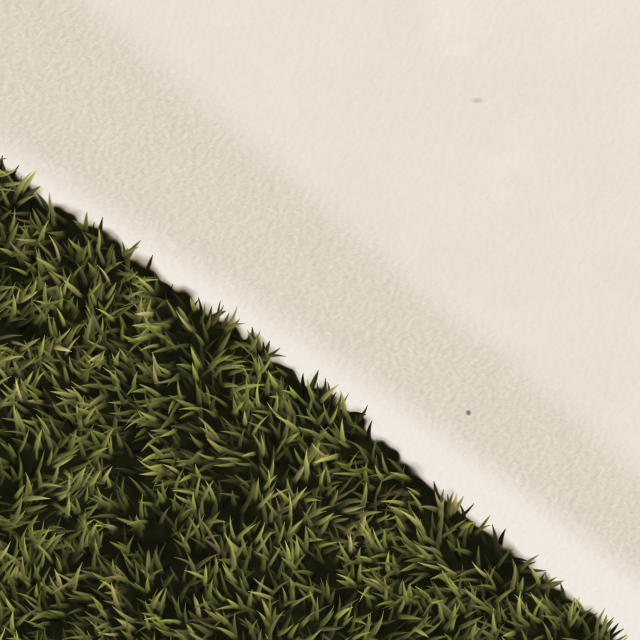
Give the GLSL for this texture, as a Shadertoy shader.

```glsl
// Dense grass in the lower left meeting a pale, sandy stone slab on a diagonal.

float hash(vec2 p) {
    vec3 q = fract(p.xyx * vec3(0.1031, 0.1030, 0.0973));
    q += dot(q, q.yzx + 33.33);
    return fract((q.x + q.y) * q.z);
}

float noise(vec2 p) {
    vec2 i = floor(p), f = fract(p);
    f = f * f * (3.0 - 2.0 * f);
    return mix(mix(hash(i), hash(i + vec2(1, 0)), f.x),
               mix(hash(i + vec2(0, 1)), hash(i + 1.0), f.x), f.y);
}

float fbm(vec2 p) {
    float sum = 0.0, amp = 0.5;
    for (int i = 0; i < 4; i++) {
        sum += amp * noise(p);
        p = mat2(1.6, 1.2, -1.2, 1.6) * p + 17.0;
        amp *= 0.5;
    }
    return sum;
}

// Height of the lawn border at x
float lawnEdge(float x) {
    return 0.733 - 0.77 * x + 0.17 * x * (1.0 - x) + 0.016 * (noise(vec2(x * 13.0, 4.0)) - 0.5);
}

vec3 slab(vec2 p) {
    float rimTop = 0.78 - 0.68 * p.x + 0.08 * p.x * (1.0 - p.x);
    float bandTop = 1.125 - 0.85 * p.x + 0.025 * (fbm(p * 9.0) - 0.5);
    float aboveRim = smoothstep(-0.045, 0.04, p.y - rimTop);
    float aboveBand = smoothstep(-0.07, 0.035, p.y - bandTop);
    float band = aboveRim * (1.0 - aboveBand);

    vec3 col = mix(vec3(0.940, 0.914, 0.880), vec3(0.872, 0.825, 0.762), aboveRim);
    col = mix(col, vec3(0.918, 0.882, 0.828), aboveBand);

    // Worn pale patches and a faint streak on the flat part
    float streak = exp(-pow((p.x - 0.80 + 0.42 * (p.y - 0.72)) / 0.035, 2.0))
                 * smoothstep(0.5, 0.6, p.y);
    float wear = smoothstep(0.45, 0.65, fbm(p * vec2(11.0, 14.0) + 3.0));
    col += aboveBand * (0.012 * wear * (0.5 + streak) + 0.02 * (fbm(p * 5.0) - 0.5));

    // Fine embossed grain, slanted along the slope
    vec2 g = mat2(0.8, -0.6, 0.6, 0.8) * p * 150.0;
    g = vec2(g.x, g.y * 1.25) + 1.5 * noise(p * 70.0);
    float grain = noise(g) - noise(g + vec2(0.5, -0.6));
    grain += 0.6 * (noise(g * 2.1) - noise(g * 2.1 + 0.7));
    col += grain * (0.014 + 0.036 * band) * vec3(0.9, 1.0, 1.1);
    col += 0.02 * band * (fbm(p * 30.0) - 0.5);

    // Two small pits
    col *= 1.0 - 0.45 * smoothstep(0.006, 0.001, length(p - vec2(0.732, 0.355)));
    col *= 1.0 - 0.12 * smoothstep(0.013, 0.002, length((p - vec2(0.746, 0.843)) * vec2(1.0, 2.0)));
    return col;
}

// Layers of tapered, curved blades, dark ones at the bottom
vec3 grass(vec2 p, vec3 col) {
    const float cell = 0.048;
    const int layers = 20;
    float soft = max(0.0017, 0.8 / iResolution.y);
    for (int k = 0; k < layers; k++) {
        float level = float(k) / float(layers - 1);
        vec2 shift = vec2(hash(vec2(k, 3)), hash(vec2(k, 8))) * cell;
        vec2 home = floor((p + shift) / cell);
        for (int j = 1; j >= -1; j--)
        for (int i = -1; i <= 1; i++) {
            vec2 id = home + vec2(i, j);
            vec2 seed = id + 50.0 + float(k) * 37.0;
            vec2 root = (id + vec2(hash(seed), hash(seed + 211.0))) * cell - shift;
            float r1 = hash(seed + 401.0), r2 = hash(seed + 613.0), r3 = hash(seed + 829.0);
            if (root.y > lawnEdge(root.x) - 0.008 - 0.014 * r2) continue;
            // Upper blades leave dark gaps open
            if (noise(root * 34.0) < 0.42 * level) continue;

            float lean = 3.0 * (noise(root * 11.0 + 5.0) - 0.5) + 2.0 * (r1 - 0.5);
            vec2 dir = vec2(sin(lean), cos(lean));
            vec2 q = p - root;
            float size = mix(0.024, 0.048, r2);
            float t = dot(q, dir) / size;
            if (t < 0.0 || t > 1.0) continue;
            float side = dot(q, vec2(dir.y, -dir.x)) - 0.034 * (r3 - 0.5) * t * t;
            float width = mix(0.0034, 0.0062, hash(seed + 71.0)) * (1.0 - t) * (0.6 + 1.2 * t);
            float mask = smoothstep(soft, -soft, abs(side) - width) * smoothstep(0.0, 0.3, t);

            float light = mix(0.12, 1.0, pow(level, 0.8)) * mix(0.7, 1.25, hash(seed + 317.0));
            light *= mix(0.55, 1.2, t) * (0.82 + 0.26 * smoothstep(-0.003, 0.003, side));
            vec3 tint = mix(vec3(0.53, 0.56, 0.25), vec3(0.62, 0.61, 0.35), r2);
            float tuft = smoothstep(0.06, 0.0, length((root - vec2(0.52, 0.185)) * vec2(0.8, 1.5)))
                       + smoothstep(0.06, 0.0, length((root - vec2(0.20, 0.05)) * vec2(1.8, 0.8)));
            float dry = max(step(0.95, hash(seed + 977.0)), 0.5 * min(tuft, 1.0));
            tint = mix(tint, vec3(0.76, 0.69, 0.46), dry);
            col = mix(col, tint * light, mask);
        }
    }
    return col;
}

void mainImage(out vec4 fragColor, in vec2 fragCoord) {
    vec2 p = fragCoord / iResolution.xy;
    float above = p.y - lawnEdge(p.x);
    vec3 col = slab(p);

    // Brown contact shadow, then dark soil under the blades
    float ragged = above + 0.022 * (noise(p * 55.0) - 0.5);
    float contact = smoothstep(0.014, -0.004, ragged) * (0.3 + 0.6 * noise(p * 14.0));
    col = mix(col, vec3(0.48, 0.42, 0.32), contact);
    vec3 soil = vec3(0.085, 0.090, 0.045) * (0.7 + 0.6 * noise(p * 60.0));
    col = mix(col, soil, smoothstep(0.001, -0.008, ragged));

    if (above < 0.06) col = grass(p, col);
    fragColor = vec4(clamp(col, 0.0, 1.0), 1.0);
}
```
